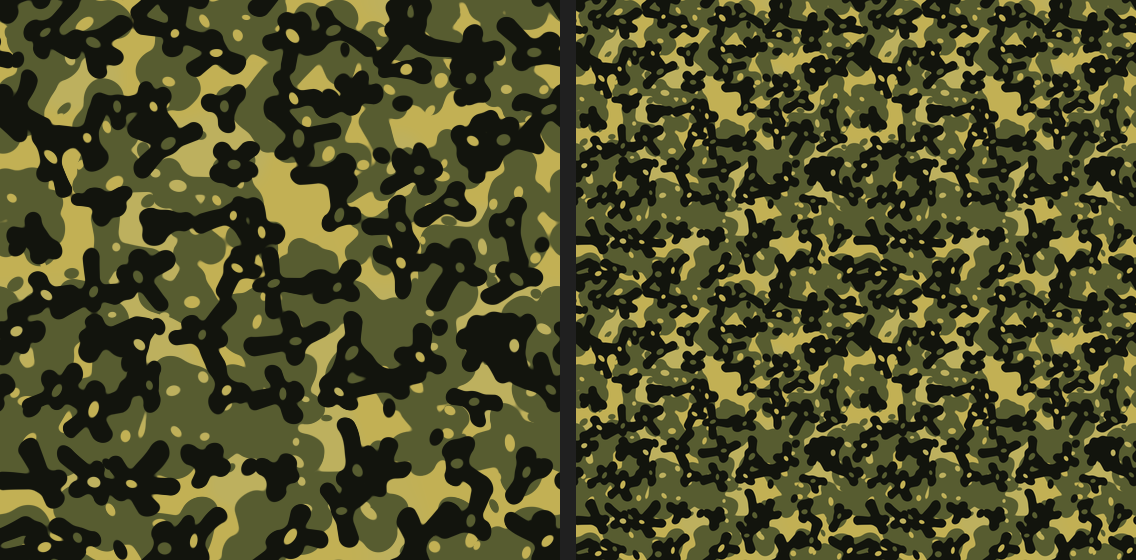
Left: one tile. Right: repeated 2 by 2.
This pattern is drawn by a WebGL 2 fragment shader. Its source:

```glsl
#version 300 es
precision highp float;

uniform vec2 u_resolution;
out vec4 outColor;

#define BLACK_GRID 9.0
#define OLIVE_GRID 8.0
#define BLACK_ARM 0.138
#define OLIVE_ARM 0.165
#define FILLET 0.09
#define WARP 0.022
#define SOFTNESS 0.0011
#define TAU 6.2831853

const vec3 BLACK = vec3(0.07, 0.08, 0.05);
const vec3 OLIVE = vec3(0.34, 0.36, 0.19);
const vec3 SAND = vec3(0.76, 0.69, 0.33);
const vec3 PALE_SAND = vec3(0.74, 0.69, 0.37);

// Integer hash of a cell and a seed, three values in 0..1
vec3 hash3(vec2 cell, float seed) {
  uvec3 v = uvec3(cell, seed) * 1664525u + 1013904223u;
  for (int i = 0; i < 2; i++) {
    v.x += v.y * v.z;
    v.y += v.z * v.x;
    v.z += v.x * v.y;
    v ^= v >> 16u;
  }
  return vec3(v & 0xffffu) / 65535.0;
}

// Value noise that wraps after one canvas
float noise(vec2 p, float period, float seed) {
  vec2 cell = floor(p * period);
  vec2 f = smoothstep(0.0, 1.0, fract(p * period));
  vec2 lo = mod(cell, period);
  vec2 hi = mod(cell + 1.0, period);
  float bottom = mix(hash3(lo, seed).x, hash3(vec2(hi.x, lo.y), seed).x, f.x);
  float top = mix(hash3(vec2(lo.x, hi.y), seed).x, hash3(hi, seed).x, f.x);
  return mix(bottom, top, f.y);
}

float smoothMin(float a, float b, float k) {
  float h = max(k - abs(a - b), 0.0) / k;
  return min(a, b) - 0.25 * h * h * k;
}

vec2 direction(float angle) {
  return vec2(cos(angle), sin(angle));
}

float oval(vec2 d, float angle, float radius, float squash) {
  vec2 axis = direction(angle);
  vec2 q = vec2(dot(d, axis), dot(d, vec2(-axis.y, axis.x)));
  return length(q * vec2(squash, 1.0)) - radius;
}

// Lobed blots, one per cell: x = body, y = olive eyes, z = sand eyes
vec3 blots(vec2 p, float grid, float thickness, float seed) {
  vec3 result = vec3(1.0);
  vec2 base = floor(p * grid);
  for (int k = 0; k < 9; k++) {
    vec2 cell = base + vec2(k % 3, k / 3) - 1.0;
    vec2 id = mod(cell, grid);
    vec3 shape = hash3(id, seed);
    vec3 place = hash3(id, seed + 1.0);
    vec2 d = p * grid - cell - 0.5 - 0.7 * (place.xy - 0.5);

    // Knobbly arms around a round core
    float arms = 3.0 + floor(shape.x * 2.99);
    result.x = smoothMin(result.x, length(d) - thickness * 1.25, FILLET);
    for (float i = 0.0; i < arms; i++) {
      vec3 arm = hash3(id, seed + 2.0 + i);
      vec2 dir = direction(TAU * (shape.y + (i + 0.6 * arm.x) / arms));
      float reach = mix(0.22, 0.68, arm.y * arm.y);
      float t = clamp(dot(d, dir) / reach, 0.0, 1.0);
      float radius = thickness * mix(0.85, 0.95 + 0.3 * arm.z, t);
      result.x = smoothMin(result.x, length(d - dir * t * reach) - radius, FILLET);
    }

    // Eye near the core
    float eye = oval(d, TAU * place.z, mix(0.055, 0.09, shape.y), 0.7);
    if (shape.z < 0.42) result.y = min(result.y, eye);
    else if (shape.z < 0.85) result.z = min(result.z, eye);
  }
  return result / grid;
}

// Scattered ovals, each kept inside its own cell
float spots(vec2 p, float grid, float density, vec2 radii, float seed) {
  vec2 id = mod(floor(p * grid), grid);
  vec3 place = hash3(id, seed);
  vec3 shape = hash3(id, seed + 1.0);
  float radius = mix(radii.x, radii.y, shape.x) * grid;
  vec2 d = fract(p * grid) - 0.5 - (place.xy - 0.5) * (1.0 - 3.2 * radius);
  return place.z < density ? oval(d, TAU * shape.y, radius, 0.75) / grid : 1.0;
}

float cover(float dist) {
  float soft = max(SOFTNESS, 0.7 / u_resolution.y);
  return 1.0 - smoothstep(-soft, soft, dist);
}

void main() {
  vec2 uv = gl_FragCoord.xy / u_resolution;
  vec2 p = uv + WARP * (vec2(noise(uv, 13.0, 1.0), noise(uv, 13.0, 2.0)) - 0.5);

  // Olive masses, swollen in patches, with sand holes and loose dots
  vec3 olive = blots(p, OLIVE_GRID, OLIVE_ARM, 10.0);
  float swell = (0.24 * noise(p, 5.0, 3.0) - 0.06) / OLIVE_GRID;
  float oliveBody = min(olive.x - swell, spots(p, 13.0, 0.45, vec2(0.007, 0.012), 30.0));
  float holes = min(min(olive.y, olive.z), spots(p, 12.0, 0.4, vec2(0.005, 0.009), 40.0));
  oliveBody = max(oliveBody, -holes);

  // Black blots and loose dots
  vec3 black = blots(p, BLACK_GRID, BLACK_ARM, 50.0);
  float blackBody = min(black.x, spots(p, 8.0, 0.4, vec2(0.008, 0.016), 70.0));

  // Paint from back to front
  vec3 color = mix(SAND, PALE_SAND, smoothstep(0.55, 0.8, noise(p, 7.0, 4.0)));
  vec3 ground = color;
  color = mix(color, OLIVE, cover(oliveBody));
  color = mix(color, BLACK, cover(blackBody));
  color = mix(color, OLIVE, cover(black.y));
  color = mix(color, ground, cover(black.z));
  outColor = vec4(color, 1.0);
}
```
